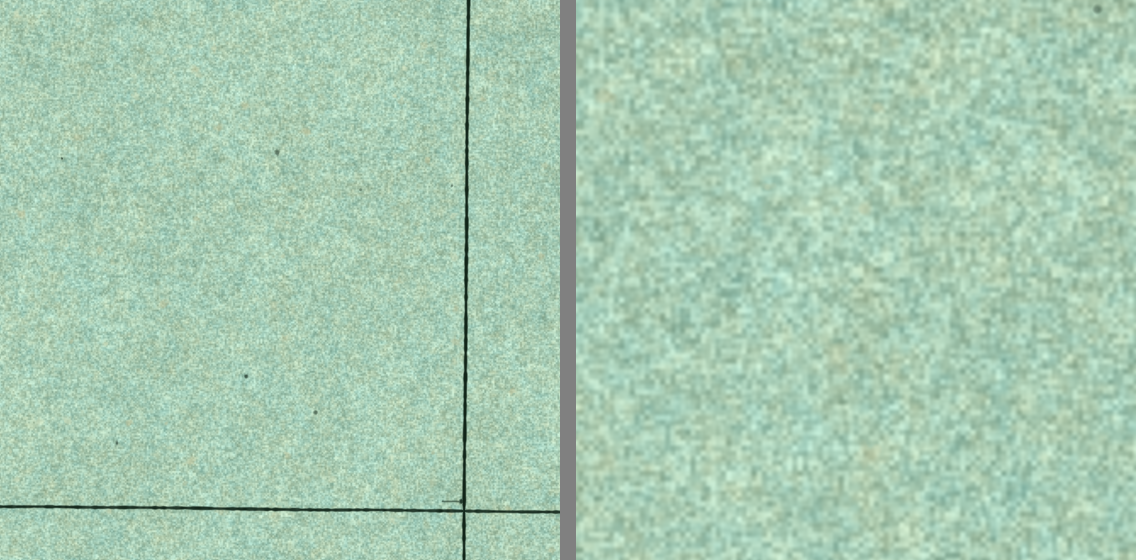
Left, the full canvas; right, a detail of the centre.
Reproduce this texture procedurally as a three.js fragment shader.

```glsl
#define PITCH 1.0
#define CROSSING vec2(0.8283, 0.0872)
#define LINE_HALF_WIDTH 0.0029
#define EDGE_SOFTNESS 0.0019
#define GRAIN_SCALE 330.0
#define GRAIN_STRENGTH 0.235
#define TINT_STRENGTH 0.34
#define DARK_SPECKS 13.0
#define PALE_SPECKS 19.0
#define PAPER vec3(0.660, 0.800, 0.705)
#define INK vec3(0.065, 0.140, 0.095)

varying vec2 vUv;

float hash(vec2 p) {
  vec3 q = fract(p.xyx * 0.1031);
  q += dot(q, q.yzx + 33.33);
  return fract((q.x + q.y) * q.z);
}

float noise(vec2 p) {
  vec2 cell = floor(p);
  vec2 f = fract(p);
  f = f * f * (3.0 - 2.0 * f);
  float low = mix(hash(cell), hash(cell + vec2(1.0, 0.0)), f.x);
  float high = mix(hash(cell + vec2(0.0, 1.0)), hash(cell + vec2(1.0)), f.x);
  return mix(low, high, f.y);
}

// Short fibres lying along and across the sheet, centred on zero
float grain(vec2 uv) {
  float fine = noise(uv * GRAIN_SCALE) - 0.5;
  float upright = noise(uv * GRAIN_SCALE * vec2(0.85, 0.42) + 41.0) - 0.5;
  float level = noise(uv * GRAIN_SCALE * vec2(0.42, 0.85) + 71.0) - 0.5;
  float coarse = noise(uv * GRAIN_SCALE * 0.12 + 97.0) - 0.5;
  float broad = noise(uv * 9.0 + 29.0) - 0.5;
  return 0.7 * fine + 0.38 * (upright + level) + 0.18 * coarse + 0.12 * broad;
}

// Warm and cool blotches, centred on zero
float tint(vec2 uv) {
  float fine = noise(uv * 170.0 + 13.0) - 0.5;
  float medium = noise(uv * 75.0 + 57.0) - 0.5;
  float broad = noise(uv * 24.0 + 83.0) - 0.5;
  return 0.4 * fine + 0.4 * medium + 0.25 * broad;
}

// At most one speck in each cell, with its own size and weight
float specks(vec2 uv, float count, float chance, float radius, float seed) {
  vec2 id = floor(uv * count) + seed;
  vec2 centre = 0.25 + 0.5 * vec2(hash(id + 7.0), hash(id + 19.0));
  float size = radius * mix(0.4, 1.0, hash(id + 31.0));
  vec2 offset = (fract(uv * count) - centre) / count;
  float ragged = 0.55 + 0.9 * noise(uv * 230.0 + seed);
  float spot = 1.0 - smoothstep(0.2, 1.0, length(offset) / (size * ragged));
  return spot * step(hash(id), chance) * mix(0.4, 1.0, hash(id + 43.0));
}

// Distance to the nearest line of a repeated ruling
float ruling(float position, float origin) {
  return abs(fract((position - origin) / PITCH + 0.5) - 0.5) * PITCH;
}

float stroke(float distance, float halfWidth) {
  return 1.0 - smoothstep(halfWidth - EDGE_SOFTNESS, halfWidth + EDGE_SOFTNESS, distance);
}

float inkLines(vec2 uv) {
  // Slight slant and hand-drawn wobble
  vec2 bend = vec2(0.0080 * uv.y, 0.0085 - 0.0102 * uv.x);
  bend.x += 0.0012 * (noise(vec2(uv.y * 12.0, 3.0)) - 0.5);
  bend.y += 0.0012 * (noise(vec2(uv.x * 12.0, 8.0)) - 0.5);
  vec2 p = uv - bend;

  // Uneven width and ink density
  vec2 rough = vec2(noise(vec2(uv.y * 130.0, 5.0)), noise(vec2(uv.x * 130.0, 11.0)));
  vec2 width = LINE_HALF_WIDTH * (0.72 + 0.5 * rough);
  float vertical = stroke(ruling(p.x, CROSSING.x), width.x);
  float horizontal = stroke(ruling(p.y, CROSSING.y), width.y * 0.94);
  horizontal *= 0.84 + 0.16 * noise(uv * 160.0);

  // Small blot and faint tick beside the crossing
  vec2 corner = uv - CROSSING - vec2(-0.004, 0.0175);
  float blot = 1.0 - smoothstep(0.0020, 0.0065, length(corner));
  vec2 reach = vec2(corner.x - clamp(corner.x, -0.034, 0.0), corner.y);
  float tick = 1.0 - smoothstep(0.0, 0.0028, length(reach));
  return max(max(vertical, horizontal), max(0.85 * blot, 0.5 * tick));
}

void main() {
  vec2 uv = vUv;

  // Mottled paper
  vec3 color = PAPER + GRAIN_STRENGTH * grain(uv) * vec3(1.02, 1.0, 0.98);
  color += TINT_STRENGTH * tint(uv) * vec3(0.28, -0.02, -0.22);

  // Pale, warm and dark flecks
  color = mix(color, vec3(0.83, 0.88, 0.74), 0.6 * specks(uv, PALE_SPECKS, 0.10, 0.012, 101.0));
  color = mix(color, vec3(0.76, 0.75, 0.58), 0.5 * specks(uv, PALE_SPECKS, 0.14, 0.013, 307.0));
  color = mix(color, INK, 0.85 * specks(uv, DARK_SPECKS, 0.05, 0.0065, 211.0));

  // Ruled ink
  color = mix(color, INK, inkLines(uv));
  gl_FragColor = vec4(clamp(color, 0.0, 1.0), 1.0);
}
```
